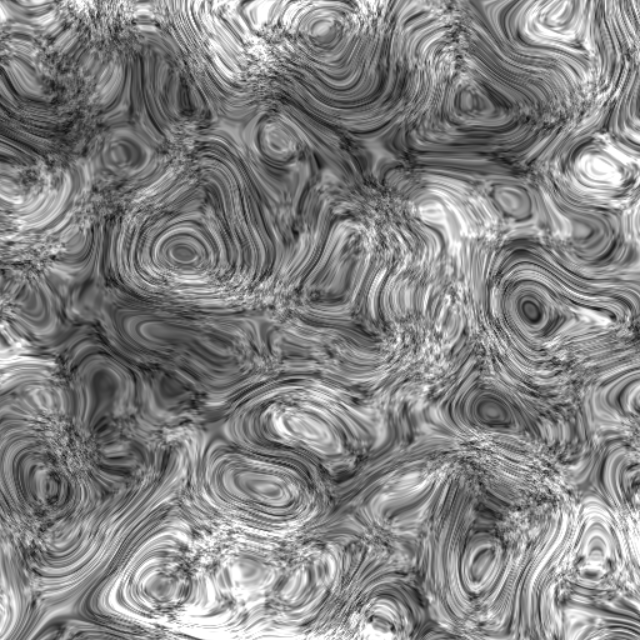
A Shadertoy shader for this texture:

```glsl
// Grey grain combed into curved streaks, with soft dark and bright patches.
// Fine noise is read through a strongly folded domain: where the fold is flat
// in one direction the grain stretches to streaks, elsewhere it stays granular.

const float TAU = 6.2831853;
const float GRAIN_CELLS = 512.0;  // grain samples across the canvas
const float FOLD_SCALE = 4.4;     // folds across the canvas
const float STREAK_SCALE = 32.0;  // noise cells per unit of fold
const float MEAN_GREY = 0.58;

float hash(vec2 p) {
    return fract(sin(dot(p, vec2(127.1, 311.7))) * 43758.5453);
}

// Slope of a random unit gradient at a lattice corner.
float cornerSlope(vec2 cell, vec2 offset) {
    float angle = TAU * hash(cell);
    return dot(vec2(cos(angle), sin(angle)), offset);
}

float gradientNoise(vec2 p) {
    vec2 i = floor(p), f = p - i;
    vec2 u = f * f * f * (f * (f * 6.0 - 15.0) + 10.0);
    vec2 e = vec2(1.0, 0.0);
    float low = mix(cornerSlope(i, f), cornerSlope(i + e, f - e), u.x);
    float high = mix(cornerSlope(i + e.yx, f - e.yx), cornerSlope(i + e.xx, f - e.xx), u.x);
    return mix(low, high, u.y);
}

float valueNoise(vec2 p) {
    vec2 i = floor(p), f = p - i;
    vec2 u = f * f * (3.0 - 2.0 * f);
    vec2 e = vec2(1.0, 0.0);
    float low = mix(hash(i), hash(i + e), u.x);
    float high = mix(hash(i + e.yx), hash(i + e.xx), u.x);
    return mix(low, high, u.y);
}

// Three rotated octaves of value noise, normalised to 0..1.
float fbm(vec2 p, float gain) {
    mat2 turn = mat2(0.8, 0.6, -0.6, 0.8);
    float sum = 0.0, total = 0.0, weight = 1.0;
    for (int k = 0; k < 3; k++) {
        sum += weight * valueNoise(p);
        total += weight;
        weight *= gain;
        p = turn * p * 2.03 + 17.3;
    }
    return sum / total;
}

float foldHeight(vec2 p) {
    mat2 turn = mat2(0.8, -0.6, 0.6, 0.8);
    return gradientNoise(p) + 0.3 * gradientNoise(turn * p * 1.9 + 31.7);
}

// Folded coordinates; the weaker second axis lengthens the streaks.
vec2 fold(vec2 p) {
    mat2 turn = mat2(0.6, 0.8, -0.8, 0.6);
    return vec2(foldHeight(p + 5.2), 0.5 * foldHeight(turn * p + 47.9));
}

float greyAt(vec2 p) {
    vec2 folded = fold(p * FOLD_SCALE);
    float patches = fbm(p * 3.2 + folded * 1.5 + 11.4, 0.5) - 0.5;
    float grain = fbm(folded * STREAK_SCALE + p * 2.0, 0.9) - 0.5;
    float tone = max(MEAN_GREY + 1.05 * patches, 0.06);
    return clamp(tone * (1.0 + 2.15 * grain), 0.0, 1.0);
}

void mainImage(out vec4 fragColor, in vec2 fragCoord) {
    // Blend four samples of a fixed grid so the grain keeps its size.
    vec2 grid = fragCoord / iResolution.y * GRAIN_CELLS - 0.5;
    vec2 cell = floor(grid), blend = grid - cell;
    float rows[2];
    for (int y = 0; y < 2; y++) {
        float left = greyAt((cell + vec2(0.0, float(y))) / GRAIN_CELLS);
        float right = greyAt((cell + vec2(1.0, float(y))) / GRAIN_CELLS);
        rows[y] = mix(left, right, blend.x);
    }
    fragColor = vec4(vec3(mix(rows[0], rows[1], blend.y)), 1.0);
}
```
